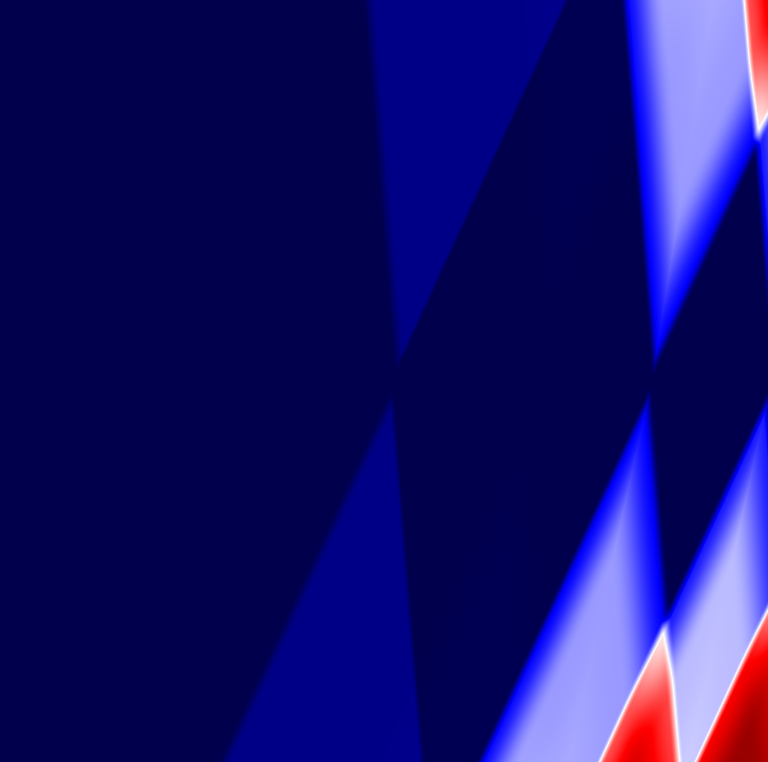
This background is drawn by a WebGL 1 fragment shader. Its source:

```glsl
precision highp float;
// Crossing wave fans: wedges pinched at mid height, summed and tinted by a diverging palette.

uniform vec2 u_resolution;

// Palette, from lowest to highest field value
const vec3 NAVY   = vec3(0.0, 0.0, 0.30);
const vec3 BLUE   = vec3(0.0, 0.0, 1.0);
const vec3 WHITE  = vec3(1.0);
const vec3 RED    = vec3(1.0, 0.0, 0.0);
const vec3 MAROON = vec3(0.5, 0.0, 0.0);

// Wedge geometry, in canvas units
const float PINCH_Y     = 0.5;
const float STEEP_SLOPE = -0.082;   // x change per unit height
const float SLANT_SLOPE = 0.458;
const float RIGHT_SOFTNESS = 0.8;   // below 1 widens the right-hand fade

// Strong wedges
const vec3 STRONG_APEX  = vec3(0.849, 1.005, 1.131);
const vec3 STRONG_LEVEL = vec3(0.425, 0.46, 0.55);

// Dim wedge, and a fainter veil beside it
const float DIM_APEX   = 0.512;
const float DIM_LEVEL  = 0.080;
const float DIM_FADE   = 0.018;
const float DIM_CRISP  = 0.007;
const float VEIL_APEX  = 0.697;
const float VEIL_LEVEL = 0.008;
const float VEIL_FADE  = 0.07;

// Distances inward from the left and right sides of a double wedge
vec2 wedgeInset(vec2 p, float apex) {
    float height = p.y - PINCH_Y;
    float steep = apex + STEEP_SLOPE * height;
    float slant = apex + SLANT_SLOPE * height;
    return vec2(p.x - min(steep, slant), max(steep, slant) - p.x);
}

// Fast rise at the rim, a broad shoulder, then a slow tail
float strongProfile(float inset) {
    return 0.58 * smoothstep(0.0, 0.012, inset)
         + 0.36 * smoothstep(0.005, 0.058, inset)
         + 0.06 * smoothstep(0.05, 0.17, inset);
}

float strongWedges(vec2 p) {
    float total = 0.0;
    for (int i = 0; i < 3; i++) {
        vec2 inset = wedgeInset(p, STRONG_APEX[i]);
        float depth = min(inset.x, inset.y * RIGHT_SOFTNESS);
        total += STRONG_LEVEL[i] * strongProfile(depth);
    }
    return total;
}

// Plain wedge with a separate fade width on each side
float softWedge(vec2 p, float apex, float leftFade, float rightFade) {
    vec2 inset = wedgeInset(p, apex);
    return smoothstep(0.0, leftFade, inset.x) * smoothstep(0.0, rightFade, inset.y);
}

// Piecewise linear palette in four equal steps
vec3 divergingPalette(float value) {
    float stepPos = 4.0 * value;
    vec3 color = mix(NAVY, BLUE, clamp(stepPos, 0.0, 1.0));
    color = mix(color, WHITE, clamp(stepPos - 1.0, 0.0, 1.0));
    color = mix(color, RED, clamp(stepPos - 2.0, 0.0, 1.0));
    return mix(color, MAROON, clamp(stepPos - 3.0, 0.0, 1.0));
}

void main() {
    vec2 p = gl_FragCoord.xy / u_resolution;

    float field = strongWedges(p);
    field += DIM_LEVEL * softWedge(p, DIM_APEX, DIM_FADE, DIM_CRISP);
    field += VEIL_LEVEL * softWedge(p, VEIL_APEX, VEIL_FADE, VEIL_FADE);

    gl_FragColor = vec4(divergingPalette(field), 1.0);
}
```
